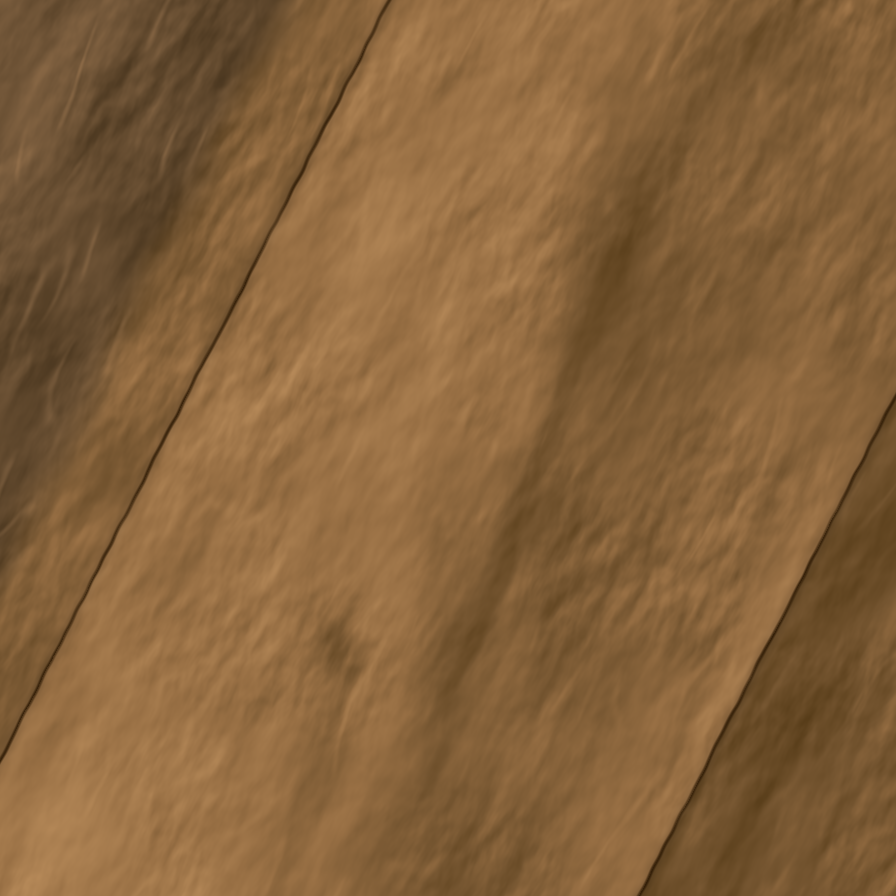
A Shadertoy shader for this texture:

```glsl
// Weathered brown wooden planks running diagonally, with seams, a dark vein and a knot.

const vec2  GRAIN = vec2(0.456, 0.890);       // direction of the planks
const float PLANK_WIDTH = 0.704;
const float FIRST_SEAM = -0.069;              // offset of a seam across the grain
const float SEAM_HALF_WIDTH = 0.0018;
const float SEAM_SOFTNESS = 0.0016;
const float RELIEF_STRENGTH = 0.46;
const float MOTTLE_STRENGTH = 0.34;
const vec2  KNOT_CENTER = vec2(0.380, 0.277);
const vec3  UMBER = vec3(0.34, 0.235, 0.095);
const vec3  BROWN = vec3(0.46, 0.335, 0.19);
const vec3  TAN   = vec3(0.595, 0.435, 0.265);
const vec3  HONEY = vec3(0.71, 0.535, 0.345);
const vec3  ASH   = vec3(0.40, 0.31, 0.22);
const vec3  SEAM_COLOR = vec3(0.20, 0.12, 0.03);

vec2 gradientAt(vec2 cell) {
    vec3 h = fract(cell.xyx * vec3(0.1031, 0.1030, 0.0973));
    h += dot(h, h.yzx + 33.33);
    float angle = 6.2832 * fract((h.x + h.y) * h.z);
    return vec2(cos(angle), sin(angle));
}

float gradientNoise(vec2 p) {
    vec2 i = floor(p), f = p - i;
    vec2 u = f * f * f * (f * (f * 6.0 - 15.0) + 10.0);
    vec2 e = vec2(1.0, 0.0);
    float low  = mix(dot(gradientAt(i), f), dot(gradientAt(i + e), f - e), u.x);
    float high = mix(dot(gradientAt(i + e.yx), f - e.yx), dot(gradientAt(i + 1.0), f - 1.0), u.x);
    return mix(low, high, u.y);
}

// Octaves keep their axes, so stretched noise stays aligned with the grain
float fbm(vec2 p) {
    float sum = 0.0, amp = 0.6;
    for (int i = 0; i < 4; i++) {
        sum += amp * gradientNoise(p);
        p = 1.83 * p + vec2(7.3, 4.1);
        amp *= 0.52;
    }
    return sum;
}

float bump(float x, float width) { return exp(-x * x / (width * width)); }

vec3 woodRamp(float t) {
    vec3 c = mix(UMBER, BROWN, clamp(t / 0.36, 0.0, 1.0));
    c = mix(c, TAN, clamp((t - 0.36) / 0.32, 0.0, 1.0));
    return mix(c, HONEY, clamp((t - 0.68) / 0.32, 0.0, 1.0));
}

// Wide plank: pale left side, wandering vein, darker right side, knot with a tail
float middleTone(vec2 uv, vec2 g, float wobble) {
    float s = g.x - 0.353 + 0.11 * (g.y - 0.353) + 0.022 * wobble;
    float upper = smoothstep(0.75, 1.05, g.y);
    float tone = mix(0.68, 0.44, smoothstep(-0.11 - 0.04 * upper, 0.035, s));
    tone += 0.14 * smoothstep(0.08, 0.24, s) * (1.0 - 0.7 * upper);
    tone += 0.12 * smoothstep(0.58, 0.63, g.x) * (1.0 - upper);
    tone += 0.14 * bump(length(uv - vec2(0.05, 0.04)), 0.20);
    tone += 0.10 * bump(length((g - vec2(0.09, 0.83)) * vec2(1.0, 0.5)), 0.11);

    float reach = smoothstep(0.28, 0.58, g.y) * (1.0 - smoothstep(0.95, 1.15, g.y));
    float width = mix(0.014, 0.036, upper);
    tone -= 0.27 * reach * bump(s, s < 0.0 ? width * 1.4 : width);

    vec2 k = uv - KNOT_CENTER + 0.006 * wobble;
    tone -= 0.30 * bump(length(k * vec2(1.0, 0.75)), 0.021);
    float tail = k.x - 0.28 * k.y - 0.012;
    tone -= 0.15 * bump(tail, 0.024) * smoothstep(0.02, -0.06, k.y);
    return tone;
}

// Left plank: brown strip beside the seam, then a dark ashen area
float leftTone(float fromSeam, float ashen) {
    float tone = mix(0.50, 0.15, ashen);
    return tone + 0.20 * smoothstep(0.15, 0.32, fromSeam);
}

// Right plank: shaded near the seam, one soft streak
float rightTone(float fromSeam, float wobble) {
    return 0.24 + 0.16 * smoothstep(0.02, 0.14, fromSeam)
         - 0.12 * bump(fromSeam - 0.075 + 0.03 * wobble, 0.022);
}

void mainImage(out vec4 fragColor, in vec2 fragCoord) {
    vec2 uv = fragCoord / iResolution.xy;
    float pixel = 1.0 / min(iResolution.x, iResolution.y);
    vec2 g = vec2(dot(uv, vec2(GRAIN.y, -GRAIN.x)), dot(uv, GRAIN)); // across, along

    // Seams repeat across the grain with a slightly ragged edge
    float ragged = g.x + 0.0022 * gradientNoise(vec2(g.y * 38.0, 3.7));
    float plankCoord = (ragged - FIRST_SEAM) / PLANK_WIDTH;
    float plank = floor(plankCoord);
    float seamDistance = abs(fract(plankCoord + 0.5) - 0.5) * PLANK_WIDTH;

    // Base tone of each plank
    float wobble = fbm(g * vec2(9.0, 6.0) + 2.0);
    float fromSeam = FIRST_SEAM - g.x;
    float ashen = smoothstep(0.07, 0.125, fromSeam + 0.03 * wobble);
    float tone = middleTone(uv, g, wobble);
    if (plank < 0.0) tone = leftTone(fromSeam, ashen);
    if (plank > 0.0) tone = rightTone(g.x - FIRST_SEAM - PLANK_WIDTH, wobble);

    // Mottling and fine wrinkles lit from the left
    vec2 warped = g + 0.010 * vec2(wobble, fbm(g * 14.0 + 9.0));
    vec2 fine = warped * vec2(44.0, 17.0) + plank * 31.0;
    float relief = fbm(fine) - fbm(fine + vec2(0.30, -0.10));
    float patches = 0.4 + 0.6 * smoothstep(-0.25, 0.3, fbm(g * vec2(5.0, 4.0) + 21.0));
    tone += RELIEF_STRENGTH * relief * patches;
    tone += MOTTLE_STRENGTH * fbm(warped * vec2(15.0, 6.0) + plank * 13.0);

    // Pale broken scratches, strongest along the ashen wood
    float ridge = abs(gradientNoise(warped * vec2(24.0, 5.0) + 40.0));
    float broken = smoothstep(0.0, 0.3, gradientNoise(g * vec2(18.0, 9.0) + 5.0));
    float ashMask = plank < 0.0 ? ashen : 0.0;
    tone += mix(0.08, 0.22, ashMask) * broken * (1.0 - smoothstep(0.0, 0.10, ridge));

    vec3 color = woodRamp(clamp(tone, 0.0, 1.0));
    color = mix(color, ASH * (0.76 + 0.95 * tone), 0.6 * ashMask);

    // Seam line of uneven weight with a faint shadow
    float weight = 0.8 + 0.5 * gradientNoise(vec2(g.y * 13.0, 8.2 + plank));
    float soft = max(pixel, SEAM_SOFTNESS);
    color *= 1.0 - 0.12 * bump(seamDistance, 0.007);
    float line = 1.0 - smoothstep(-soft, soft, seamDistance - SEAM_HALF_WIDTH);
    fragColor = vec4(mix(color, SEAM_COLOR, clamp(weight, 0.0, 1.0) * line), 1.0);
}
```
